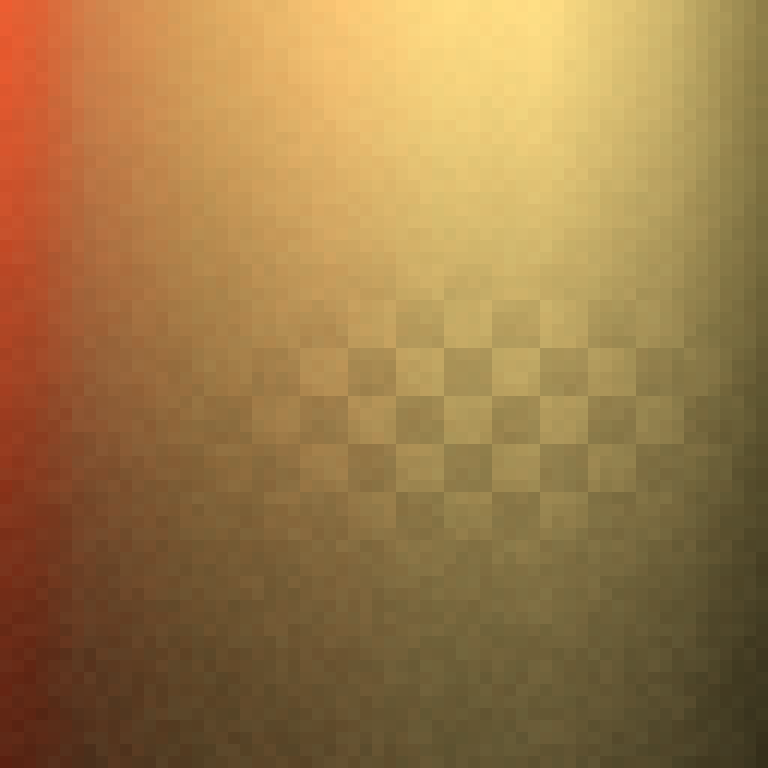
This background is drawn by a WebGL 2 fragment shader. Its source:

```glsl
#version 300 es
precision highp float;
// A mosaic of small square tiles in gold light, with a red rim on the left.
// A horizontal colour ramp is dimmed towards the bottom, then given cellular
// grain and a soft-edged oval patch of faint checkerboard.

uniform vec2 u_resolution;
out vec4 fragColor;

const float TILES = 64.0;                     // tiles across the canvas
const float CHECK_TILES = 4.0;                // tiles along one checker square
const vec2 CHECK_OFFSET = vec2(1.0, 3.0);     // checker origin, in tiles
const vec2 CHECK_CENTRE = vec2(0.63, 0.447);
const vec2 CHECK_RADIUS = vec2(0.50, 0.25);
const float CHECK_DEPTH = 0.062;
const float FLOOR_LIGHT = 0.38;               // brightness at the bottom
const float GRAIN = 0.032;
const float COARSE_GRAIN = 0.012;
const float WARM_GRAIN = 0.014;

// Colours of the ramp at full light, and where they lie from left to right
const int STOPS = 9;
const float STOP_AT[STOPS] = float[](0.0, 0.05, 0.11, 0.26, 0.44, 0.57, 0.71, 0.87, 1.0);
const vec3 STOP_COLOUR[STOPS] = vec3[](
    vec3(0.93, 0.36, 0.19), vec3(0.87, 0.39, 0.21), vec3(0.82, 0.50, 0.29),
    vec3(0.86, 0.65, 0.37), vec3(0.98, 0.78, 0.46), vec3(1.00, 0.86, 0.51),
    vec3(1.00, 0.87, 0.52), vec3(0.82, 0.72, 0.43), vec3(0.55, 0.49, 0.28));

float hash(vec2 p) {
    vec3 q = fract(p.xyx * 0.1031);
    q += dot(q, q.yzx + 33.33);
    return fract((q.x + q.y) * q.z);
}

// Random value per cell, centred on zero
float cellNoise(vec2 cell) {
    return hash(cell + 17.0) - 0.5;
}

vec3 ramp(float x) {
    vec3 colour = STOP_COLOUR[0];
    for (int i = 1; i < STOPS; i++) {
        float t = clamp((x - STOP_AT[i - 1]) / (STOP_AT[i] - STOP_AT[i - 1]), 0.0, 1.0);
        colour = mix(colour, STOP_COLOUR[i], t);
    }
    return colour;
}

float verticalLight(float y) {
    float rise = mix(y, smoothstep(0.0, 1.0, y), 0.5);
    return mix(FLOOR_LIGHT, 1.0, rise);
}

// Alternating squares, -1 or 1, faded out towards the edge of an oval
float checker(vec2 tile, vec2 centre) {
    vec2 square = floor((tile - CHECK_OFFSET) / CHECK_TILES);
    float side = mod(square.x + square.y, 2.0) * 2.0 - 1.0;
    float reach = length((centre - CHECK_CENTRE) / CHECK_RADIUS);
    return side * (1.0 - smoothstep(0.2, 1.0, reach));
}

vec3 mosaic(vec2 uv) {
    vec2 tile = floor(uv * TILES);
    vec2 centre = (tile + 0.5) / TILES;
    vec3 colour = ramp(centre.x) * verticalLight(centre.y);
    colour *= 1.0 + CHECK_DEPTH * checker(tile, centre);

    // Fine and coarse grain, calmer in the bright upper part
    float grain = GRAIN * cellNoise(tile);
    grain += COARSE_GRAIN * cellNoise(floor(tile / 2.0) + 91.0);
    grain *= mix(1.2, 0.6, centre.y);
    float warmth = WARM_GRAIN * cellNoise(tile + 203.0) * (1.5 - centre.x);
    return colour + grain * vec3(1.0, 0.9, 0.7) + warmth * vec3(1.0, -0.5, -0.5);
}

void main() {
    // Average four points in each pixel to smooth the tile edges
    vec3 colour = vec3(0.0);
    for (int i = 0; i < 4; i++) {
        vec2 shift = vec2(float(i % 2), float(i / 2)) * 0.5 - 0.25;
        colour += mosaic((gl_FragCoord.xy + shift) / u_resolution);
    }
    fragColor = vec4(clamp(colour * 0.25, 0.0, 1.0), 1.0);
}
```
